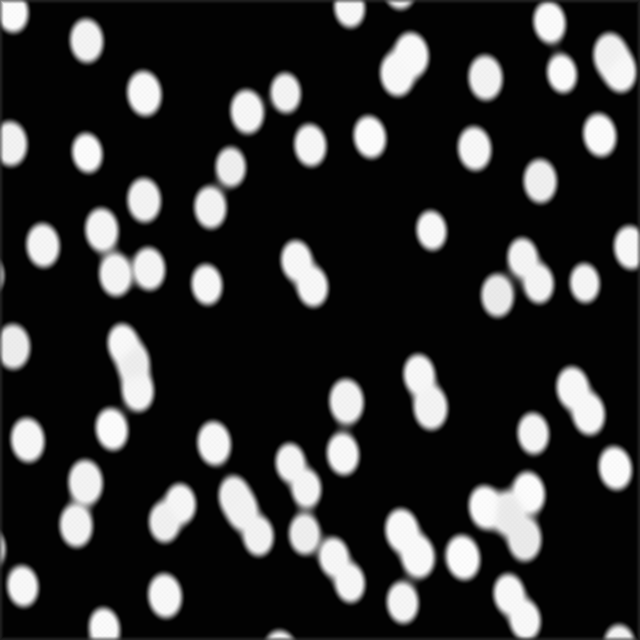
Give the GLSL for this pattern, as a Shadertoy shader.

```glsl
const float CELLS = 10.0;                       // grid cells across the canvas
const float JITTER = 0.86;                      // scatter inside a cell
const float PRESENCE = 0.63;                    // share of filled cells
const float PILL_SHARE = 0.14;                  // share of stretched double grains
const vec2 GRAIN_RADII = vec2(0.0243, 0.0322);
const float SIZE_SPREAD = 0.08;
const float TILT = 0.10;                        // lean of the grains, radians
const vec2 PILL_HALF_STEP = vec2(0.0125, -0.0200);
const float MERGE = 0.0065;                     // width of the necks between grains
const float EDGE_SOFTNESS = 0.0075;
const float DARK = 0.008;
const float DIM_GRAIN = 0.91;
const float BRIGHT_GRAIN = 0.985;
const float FRAME_WIDTH = 0.007;
const float FRAME_GREY = 0.20;
const float WEAVE_COUNT = 128.0;                // fine weave periods per canvas
const float WEAVE_DEPTH = 0.012;

// Integer hash: three uniform values per cell and seed
vec3 hash3(vec2 cell, uint seed) {
    uvec3 v = uvec3(ivec3(ivec2(cell) + 64, int(seed)));
    v = v * 1664525u + 1013904223u;
    v.x += v.y * v.z; v.y += v.z * v.x; v.z += v.x * v.y;
    v ^= v >> 16u;
    v.x += v.y * v.z; v.y += v.z * v.x; v.z += v.x * v.y;
    return vec3(v >> 8u) / 16777216.0;
}

// Approximate signed distance to a leaning ellipse
float grainDistance(vec2 p, float size, float angle) {
    float c = cos(angle), s = sin(angle);
    vec2 radii = GRAIN_RADII * size;
    vec2 q = vec2(c * p.x + s * p.y, c * p.y - s * p.x) / radii;
    return (length(q) - 1.0) * 0.5 * (radii.x + radii.y);
}

// Smoothly merged grains: x = signed distance, y = local brightness
vec2 grainField(vec2 p) {
    vec2 home = floor(p * CELLS);
    float weightSum = 1e-9, toneSum = 1e-9;
    for (int j = -1; j <= 1; j++)
    for (int i = -1; i <= 1; i++) {
        vec2 cell = home + vec2(i, j);
        vec3 place = hash3(cell, 3u);
        vec3 look = hash3(cell, 17u);
        if (place.z > PRESENCE) continue;

        vec2 center = (cell + 0.5 + JITTER * (place.xy - 0.5)) / CELLS;
        float size = 1.0 + SIZE_SPREAD * (2.0 * look.x - 1.0);
        float angle = TILT * (0.3 + 1.4 * look.y);
        float weight;
        if (look.z < PILL_SHARE) {
            float a = grainDistance(p - center - PILL_HALF_STEP, size, angle);
            float b = grainDistance(p - center + PILL_HALF_STEP, size, angle);
            weight = exp(-a / MERGE) + exp(-b / MERGE);
        } else {
            weight = exp(-grainDistance(p - center, size, angle) / MERGE);
        }
        weightSum += weight;
        toneSum += weight * mix(DIM_GRAIN, BRIGHT_GRAIN, sqrt(look.y));
    }
    return vec2(-MERGE * log(weightSum), toneSum / weightSum);
}

void mainImage(out vec4 fragColor, in vec2 fragCoord) {
    vec2 uv = fragCoord / iResolution.y;
    vec2 extent = iResolution.xy / iResolution.y;

    // Soft white grains on black
    vec2 field = grainField(uv);
    float softness = max(EDGE_SOFTNESS, 0.7 / iResolution.y);
    float cover = 1.0 - smoothstep(-softness, softness, field.x);
    float grey = mix(DARK, field.y, cover);

    // Faint weave inside the grains
    vec2 wave = cos(6.2831853 * WEAVE_COUNT * uv);
    grey += WEAVE_DEPTH * cover * wave.x * wave.y;

    // Hazy grey rim along the canvas border
    vec2 border = min(uv, extent - uv);
    float rim = 1.0 - smoothstep(0.0, FRAME_WIDTH, min(border.x, border.y));
    grey = mix(grey, FRAME_GREY, 0.6 * rim);

    fragColor = vec4(vec3(clamp(grey, 0.0, 1.0)), 1.0);
}
```
